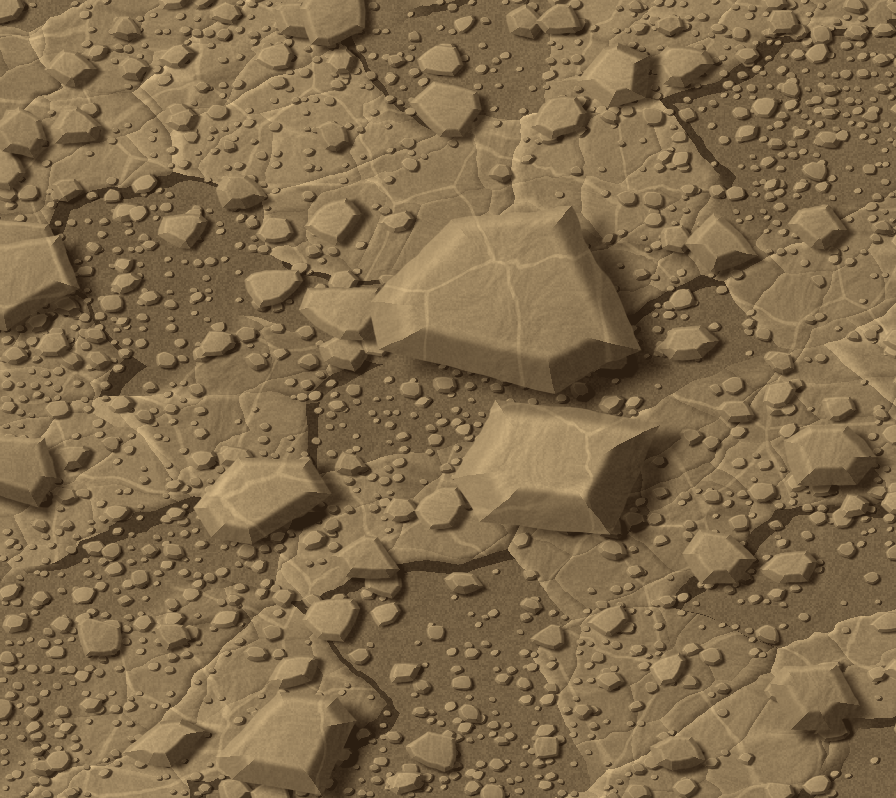
Reproduce this texture procedurally as a Shadertoy shader.

```glsl
#define TAU 6.2831853
#define SUN vec2(-0.78, 0.62)
#define SHADOW_LENGTH 0.30
#define SHADOW_DEPTH 0.56
#define SAND_TONE 0.46
#define PLATE_TONE 0.55
#define STONE_TONE 0.61
#define RELIEF 0.13
#define VEIN_GLOW 0.09
#define STRATA_TILT 0.25

vec2 hash2(vec2 p) {
    vec3 q = fract(p.xyx * vec3(0.1031, 0.1030, 0.0973));
    q += dot(q, q.yzx + 33.33);
    return fract((q.xx + q.yz) * q.zy);
}

// Layered, folded sines
float waves(vec2 p) {
    float sum = 0.0, amp = 0.5;
    for (int i = 0; i < 5; i++) {
        p = mat2(0.8, -0.6, 0.6, 0.8) * p * 1.9 + 0.7 * sin(p.yx * 1.3) + 1.7;
        sum += amp * sin(p.x) * sin(p.y);
        amp *= 0.6;
    }
    return sum;
}

// Slow variation between gravel (high) and bedrock (low)
float gravel(vec2 p) {
    return 0.5 + 0.5 * sin(p.x * 6.0 + 2.0 * sin(p.y * 5.0 + 1.0)) * sin(p.y * 8.0 - p.x * 3.0 + 0.6);
}

// Cellular noise: x = gap to the border, y = cell value, zw = offset from the seed
vec4 cells(vec2 p) {
    vec2 base = floor(p), offset = vec2(0.0), id = base;
    float f1 = 9.0, f2 = 9.0;
    for (int y = -1; y <= 1; y++)
    for (int x = -1; x <= 1; x++) {
        vec2 cell = base + vec2(x, y);
        vec2 d = p - cell - hash2(cell + 17.0);
        float len = length(d);
        if (len < f1) { f2 = f1; f1 = len; offset = d; id = cell; }
        else f2 = min(f2, len);
    }
    return vec4(f2 - f1, hash2(id + 71.0).x, offset);
}

// Convex stone: x = depth inside the outline, yz = outward facet direction
vec3 stone(vec2 q, vec2 seed, float roundness) {
    vec3 facet = vec3(9.0, 0.0, 0.0);
    for (int i = 0; i < 6; i++) {
        vec2 r = hash2(seed + float(i) * 7.3);
        float angle = (float(i) + 0.7 * r.x) * TAU / 6.0;
        vec2 n = vec2(cos(angle), sin(angle));
        float depth = mix(0.58, 0.98, r.y) - dot(n, q);
        if (depth < facet.x) facet = vec3(depth, n);
    }
    vec3 ball = vec3(0.8 - length(q), q / max(length(q), 0.01));
    return mix(facet, ball, roundness);
}

// Draws one size of stones and their shadows over the ground tone
void scatter(inout float tone, vec2 p, float size, float density, float clumping, float roundness, float grain) {
    vec2 g = p / size, base = floor(g);
    vec2 wobble = 0.09 * vec2(waves(g * 1.4), waves(g * 1.4 + 9.0));
    float blur = 0.9 / (iResolution.y * size);
    float shade = 0.0, cover = 0.0, lit = 0.0;
    for (int y = 1; y >= -1; y--)
    for (int x = -1; x <= 1; x++) {
        vec2 id = base + vec2(x, y);
        vec2 seed = id + floor(size * 913.0);
        vec2 r = hash2(seed), s = hash2(seed + 41.0);
        vec2 centre = id + 0.5 + 0.6 * (r - 0.5);
        if (s.x > density * mix(1.0, 1.7 * gravel(centre * size), clumping)) continue;
        float radius = mix(0.30, 0.58, s.y * s.y);
        float turn = 0.5 * (r.y - 0.3);
        vec2 q = mat2(cos(turn), -sin(turn), sin(turn), cos(turn)) * (g - centre) / radius;
        q = q * vec2(0.95, 1.3) + wobble;
        shade = max(shade, smoothstep(-0.12, 0.16, stone(q + SUN * SHADOW_LENGTH, seed, roundness).x));
        vec3 facet = stone(q, seed, roundness);
        float inside = smoothstep(-blur, blur, facet.x * radius);
        float bevel = mix(0.12, 0.32, r.x) * (1.0 - 0.6 * facet.z);
        float side = 0.48 + 0.20 * dot(facet.yz, SUN);
        float top = STONE_TONE + 0.12 * (r.y - 0.5) + 0.07 * dot(q, SUN) + grain;
        float rim = (facet.x - bevel) / 0.05;
        float face = mix(side + 0.6 * grain, top, smoothstep(-1.2, 1.2, rim)) + 0.07 * exp(-rim * rim);
        lit = mix(lit, face, inside);
        cover = mix(cover, 1.0, inside);
    }
    tone = tone * (1.0 - SHADOW_DEPTH * shade) * (1.0 - cover) + lit;
}

// Brightness of a broken plate: lit on the sun side, dark on the far side
float plateEdge(vec4 c, float width) {
    return (1.0 - smoothstep(0.0, width, c.x)) * dot(normalize(c.zw + 0.001), SUN);
}

void mainImage(out vec4 fragColor, in vec2 fragCoord) {
    vec2 p = fragCoord / iResolution.y;

    // Surface grain and pale veins
    float bumps = waves(p * 26.0) - waves(p * 26.0 + SUN * 0.09);
    float speckle = hash2(floor(p * 450.0)).x - 0.5;
    float grain = RELIEF * clamp(bumps, -0.9, 0.9) + 0.045 * speckle;
    vec2 bent = p + 0.025 * vec2(waves(p * 5.0), waves(p * 5.0 + 4.0));
    float vein = 1.0 - smoothstep(0.01, 0.045, cells(bent * 8.0 + 3.0).x);
    float veined = grain + VEIN_GLOW * vein;

    // Tilted bedrock plates with a finer set of ledges
    float c = cos(STRATA_TILT), s = sin(STRATA_TILT);
    vec2 strata = mat2(c, -s, s, c) * bent * vec2(4.0, 7.5);
    strata = (mat2(c, -s, s, c) * bent) * vec2(4.0, 7.5);
    vec4 plate = cells(strata);
    vec4 ledge = cells(strata * 2.3 + 5.0);
    vec4 sunward = cells(strata + SUN * vec2(0.08, 0.16));
    float bare = 0.25 + 0.35 * gravel(p);
    float rock = smoothstep(-0.02, 0.02, plate.y - bare);
    float plateShadow = smoothstep(-0.02, 0.02, sunward.y - bare) * (1.0 - rock);
    float slab = PLATE_TONE + 0.10 * (plate.y - 0.6) + 0.04 * (ledge.y - 0.5) + veined;
    slab += 0.16 * plateEdge(plate, 0.12) + 0.10 * plateEdge(ledge, 0.16);
    float sand = SAND_TONE + 0.5 * grain + 0.05 * speckle;
    float tone = mix(sand * (1.0 - 0.4 * plateShadow), slab, rock);
    tone += 0.05 * waves(p * 1.6);

    // Gravel first, large slabs last
    scatter(tone, p, 0.017, 0.55, 1.0, 0.65, 0.4 * grain);
    scatter(tone, p + 3.1, 0.034, 0.42, 0.9, 0.45, 0.6 * grain);
    scatter(tone, p + 5.7, 0.070, 0.36, 0.7, 0.22, grain);
    scatter(tone, p + 1.3, 0.140, 0.32, 0.3, 0.08, grain);
    scatter(tone, p + 7.9, 0.300, 0.30, 0.0, 0.0, veined);

    // Ochre ramp from shadow to sunlit dust
    float v = clamp(tone, 0.17, 0.86) - 0.26;
    fragColor = vec4(vec3(0.26, 0.20, 0.13) + v * vec3(1.0, 0.904, 0.692), 1.0);
}
```
